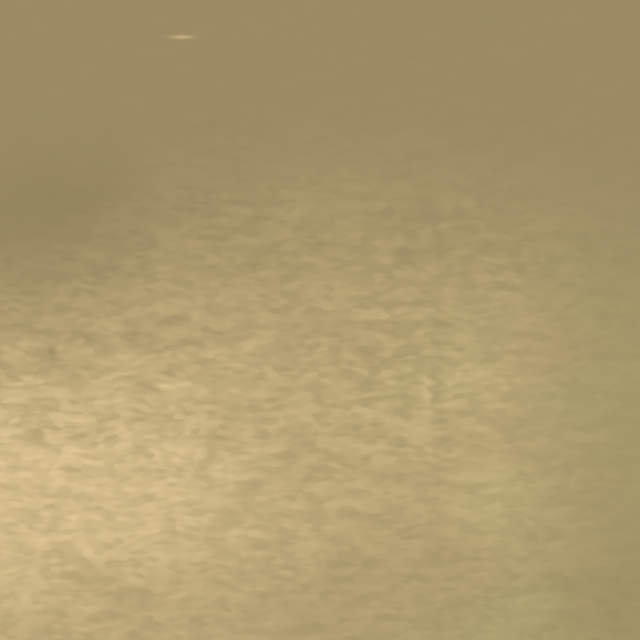
This texture is drawn by a Shadertoy shader. Its source:

```glsl
float hash(vec2 p) {
    p = fract(p * vec2(0.1031, 0.1137));
    p += dot(p, p.yx + 33.33);
    return fract((p.x + p.y) * p.x * 7.31);
}

// Cellular noise with softly blended cells, centred on zero
float softCells(vec2 p) {
    vec2 cell = floor(p), local = fract(p);
    float total = 0.0, weights = 0.0;
    for (int j = -1; j <= 1; j++)
    for (int i = -1; i <= 1; i++) {
        vec2 o = vec2(i, j), id = cell + o + 200.0;
        vec2 d = o + vec2(hash(id), hash(id + 71.0)) - local;
        float w = exp(-5.0 * dot(d, d));
        total += w * hash(id + 137.0);
        weights += w;
    }
    return total / weights - 0.5;
}

// Soft elliptical spot
float spot(vec2 p, vec2 centre, vec2 radius) {
    vec2 d = (p - centre) / radius;
    return exp(-dot(d, d));
}

void mainImage(out vec4 fragColor, in vec2 fragCoord) {
    vec2 uv = fragCoord / iResolution.xy;
    vec2 warped = uv + 0.003 * sin(uv.yx * vec2(71.0, 47.0) + 2.0 * sin(uv * 23.0));

    // Broad light: dull upper wall, lit centre, bright pool at the left
    float patches = softCells(uv * vec2(7.0, 11.0));
    float edge = 0.80 - 0.16 * smoothstep(0.35, 0.0, uv.x) - 0.05 * smoothstep(0.6, 1.0, uv.x);
    float lit = smoothstep(edge + 0.05, edge - 0.36, uv.y + 0.06 * patches);
    float light = 0.42 * lit * (1.0 - 0.5 * smoothstep(0.75, 1.0, uv.x));
    light += 0.50 * spot(uv, vec2(0.04, 0.24), vec2(0.36, 0.20));
    light += 0.10 * spot(uv, vec2(0.72, 0.33), vec2(0.13, 0.16));
    light -= 0.12 * spot(uv, vec2(0.75, 0.0), vec2(0.35, 0.13));
    light -= 0.10 * spot(uv, vec2(0.10, 0.67), vec2(0.20, 0.09));
    light += 0.10 * patches * lit;

    // Horizontal brushed grain, strongest where the light grazes it
    float fine = softCells(warped * vec2(62.0, 135.0));
    float medium = softCells(warped * vec2(27.0, 64.0) + 19.0);
    float streaks = softCells(warped * vec2(13.0, 110.0) + 43.0);
    float grain = 0.30 * fine + 0.20 * medium + 0.16 * streaks;
    float relief = smoothstep(edge + 0.06, edge - 0.22, uv.y);
    relief *= 0.45 + 0.75 * spot(uv, vec2(0.1, 0.3), vec2(0.42, 0.28))
            + 0.35 * spot(uv, vec2(0.65, 0.43), vec2(0.17, 0.22));
    relief *= 1.0 - 0.6 * smoothstep(0.78, 1.0, uv.x);
    light += grain * (0.06 + relief);

    // Faint upright ridge, dark fleck and small glints
    light += 0.16 * spot(uv, vec2(0.668, 0.39), vec2(0.009, 0.045));
    light -= 0.09 * spot(uv, vec2(0.685, 0.45), vec2(0.014, 0.16));
    light -= 0.40 * spot(uv, vec2(0.083, 0.449), vec2(0.008, 0.011));
    light += 0.65 * spot(uv, vec2(0.285, 0.942), vec2(0.018, 0.003));
    light += 0.28 * spot(uv, vec2(0.26, 0.397), vec2(0.018, 0.004));

    // Khaki to pale gold, with a slight olive cast on the right
    vec3 color = mix(vec3(0.608, 0.542, 0.388), vec3(0.725, 0.645, 0.465), clamp(light * 2.0, -0.25, 1.0));
    color = mix(color, vec3(0.855, 0.755, 0.565), clamp(light * 2.0 - 1.0, 0.0, 1.15));
    float olive = lit * smoothstep(0.3, 0.9, uv.x) * (0.7 + patches);
    color += vec3(-0.014, 0.006, -0.006) * olive;
    fragColor = vec4(color, 1.0);
}
```
